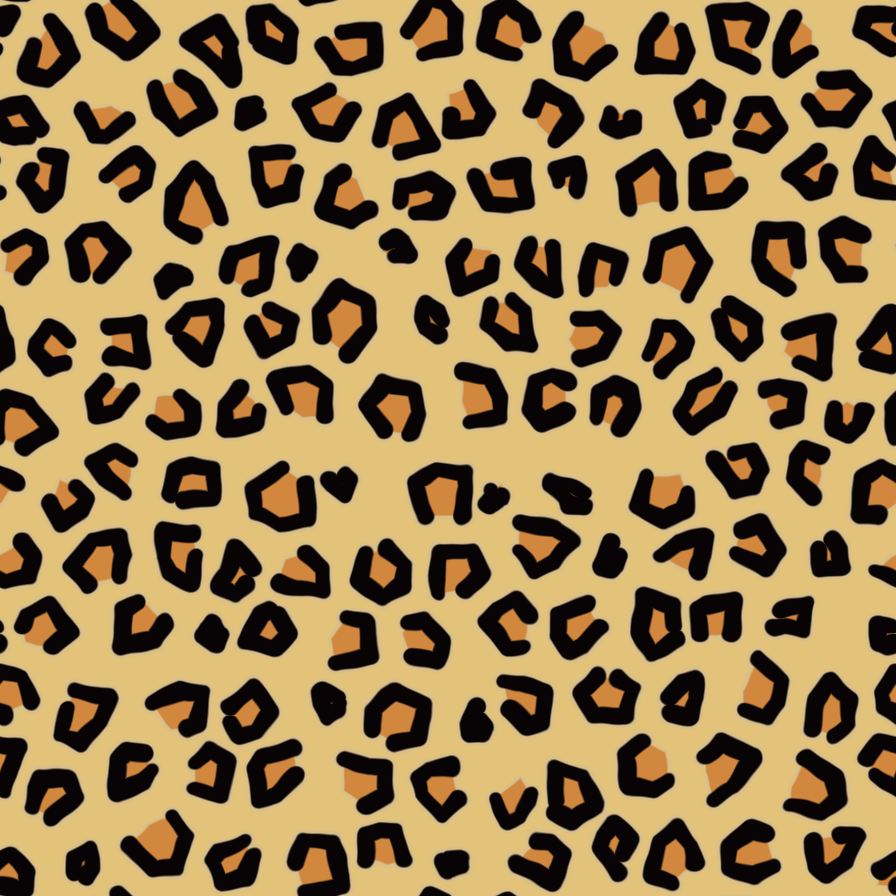
A WebGL 1 fragment shader for this pattern:

```glsl
precision highp float;
uniform vec2 u_resolution;

const vec3 SAND = vec3(0.89, 0.76, 0.48);
const vec3 PALE_RIM = vec3(0.85, 0.75, 0.54);
const vec3 ORANGE = vec3(0.82, 0.53, 0.24);
const vec3 BLACK = vec3(0.03, 0.01, 0.02);

const float GRID = 12.0;          // spots per side, even so staggered rows wrap
const float JITTER = 0.5;         // scatter of spot centres, in cells
const float STROKE = 0.0092;      // half width of the black ring
const float MAX_REACH = 0.058;    // limit of a spot's territory
const float MIN_FILL = 0.62;      // share of the territory a corner may take
const float MAX_FILL = 0.86;
const float SMALL_SHARE = 0.13;   // share of small solid spots
const float WIDE_GAP_SHARE = 0.4; // share of rings that lack two sides
const float WOBBLE = 0.0035;      // strength of the outline warp
const float WOBBLE_FREQ = 36.0;   // whole number, so the noise wraps
const float SOFTNESS = 0.0015;    // half width of a blurred edge
const float RIM_WIDTH = 0.0045;
const float TAU = 6.28319;
const int CORNERS = 6;

vec2 hash2(vec2 p) {
  return fract(sin(vec2(dot(p, vec2(127.1, 311.7)),
                        dot(p, vec2(269.5, 183.3)))) * 43758.55);
}

// Gradient noise that wraps after `period` cells
float cornerSlope(vec2 cell, vec2 offset, float period) {
  float angle = TAU * hash2(mod(cell, period) + 71.0).x;
  return dot(vec2(cos(angle), sin(angle)), offset);
}

float gradientNoise(vec2 p, float period) {
  vec2 i = floor(p), f = fract(p);
  vec2 u = f * f * f * (f * (f * 6.0 - 15.0) + 10.0);
  vec2 x = vec2(1.0, 0.0), y = vec2(0.0, 1.0);
  float low = mix(cornerSlope(i, f, period), cornerSlope(i + x, f - x, period), u.x);
  float high = mix(cornerSlope(i + y, f - y, period),
                   cornerSlope(i + 1.0, f - 1.0, period), u.x);
  return mix(low, high, u.y);
}

// Staggered, jittered spot centres and their claim on space
vec2 spotCentre(vec2 cell) {
  vec2 id = mod(cell, GRID);
  vec2 stagger = vec2(0.5 * mod(id.y, 2.0) - 0.25, 0.0);
  return (cell + 0.5 + stagger + JITTER * (hash2(id) - 0.5)) / GRID;
}

float spotWeight(vec2 cell) {
  vec2 h = hash2(mod(cell, GRID) + 23.0);
  return h.x < SMALL_SHARE ? 0.42 : mix(0.8, 1.2, h.y);
}

// Distances to one rosette: x = black ring, y = orange heart
vec2 rosette(vec2 p, vec2 cell) {
  vec2 centre = spotCentre(cell);
  vec2 q = p - centre;
  if (length(q) > 0.08) return vec2(1.0);
  vec2 id = mod(cell, GRID);
  vec2 traits = hash2(id + 47.0);
  float weight = spotWeight(cell);
  bool wideGap = traits.y < WIDE_GAP_SHARE;

  vec2 dir[CORNERS];
  float reach[CORNERS];
  for (int k = 0; k < CORNERS; k++) {
    float skew = 0.55 * (hash2(id + 5.3 * float(k) + 0.7).x - 0.5);
    float angle = TAU * (traits.x + (float(k) + skew) / float(CORNERS));
    dir[k] = vec2(cos(angle), sin(angle));
    reach[k] = MAX_REACH;
  }

  // Corners stop short of the weighted borders with neighbouring spots
  for (int y = -1; y <= 1; y++)
    for (int x = -1; x <= 1; x++) {
      vec2 other = cell + vec2(float(x), float(y));
      vec2 d = spotCentre(other) - centre;
      float border = dot(d, d) * weight / (weight + spotWeight(other));
      if (x != 0 || y != 0)
        for (int k = 0; k < CORNERS; k++)
          reach[k] = min(reach[k], border / max(dot(dir[k], d), 0.0001));
    }

  // Walk the outline: tapered strokes form the ring, winding fills the heart
  vec2 a = vec2(0.0), first = vec2(0.0);
  float ring = 1.0, outline = 1.0, side = 1.0, widthA = STROKE;
  for (int k = 0; k <= CORNERS; k++) {
    vec2 b = first;
    float widthB = STROKE;
    if (k < CORNERS) {
      vec2 h = hash2(id + 3.1 * float(k) + 11.0);
      float radius = reach[k] * mix(MIN_FILL, MAX_FILL, h.x) - STROKE;
      if (k == CORNERS - 1 && wideGap) radius *= 0.8;
      b = dir[k] * max(radius, 0.003);
      widthB = STROKE * mix(0.85, 1.2, h.y);
    }
    if (k == 0) first = b;
    else {
      vec2 e = b - a, w = q - a;
      float t = clamp(dot(w, e) / max(dot(e, e), 0.000001), 0.0, 1.0);
      float d = length(w - e * t);
      outline = min(outline, d);
      bool isGap = k == CORNERS || (k == CORNERS - 1 && wideGap);
      if (!isGap) ring = min(ring, d - mix(widthA, widthB, t));
      bvec3 c = bvec3(q.y >= a.y, q.y < b.y, e.x * w.y > e.y * w.x);
      if (all(c) || all(not(c))) side = -side;
    }
    a = b;
    widthA = widthB;
  }
  return vec2(ring, side * outline);
}

void main() {
  vec2 uv = gl_FragCoord.xy / u_resolution;
  vec2 n = uv * WOBBLE_FREQ;
  vec2 p = uv + WOBBLE * vec2(gradientNoise(n, WOBBLE_FREQ),
                              gradientNoise(n + vec2(13.0, 7.0), WOBBLE_FREQ));
  vec2 dist = vec2(1.0);
  for (int y = -1; y <= 1; y++)
    for (int x = -1; x <= 1; x++)
      dist = min(dist, rosette(p, floor(p * GRID) + vec2(float(x), float(y))));

  float soft = max(SOFTNESS, 0.75 / u_resolution.y);
  vec2 cover = 1.0 - smoothstep(-soft, soft, dist);
  float rim = 1.0 - smoothstep(RIM_WIDTH - soft, RIM_WIDTH, min(dist.x, dist.y));
  vec3 colour = mix(SAND, PALE_RIM, rim);
  colour = mix(colour, ORANGE, cover.y);
  colour = mix(colour, BLACK, cover.x);
  gl_FragColor = vec4(colour, 1.0);
}
```
